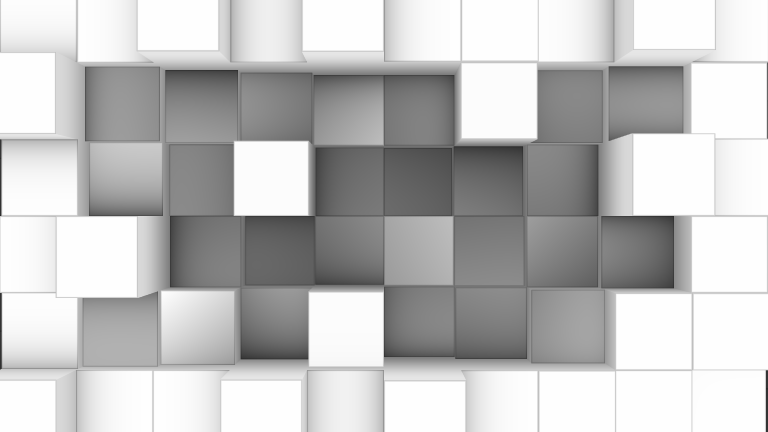
A Shadertoy shader for this background:

```glsl
// White and grey cubes at uneven heights around a sunken centre, seen from straight above.

float hash(vec2 p) {
    vec3 q = fract(vec3(p.xyx) * 0.1031);
    q += dot(q, q.yzx + 33.33);
    return fract((q.x + q.y) * q.z);
}

// Height (as perspective scale) and face tone of one block
vec2 block(vec2 cell) {
    int col = int(cell.x) + 5, row = 2 - int(cell.y);
    if (col < 0 || col > 9 || row < 0 || row > 5) return vec2(0.8, 0.2);
    float rnd = hash(cell + 17.0);
    int diagonal = col + row;
    bool even = diagonal % 2 == 0;

    // Bright frame, with a few blocks reaching into the recess
    bool border = col == 0 || col == 9 || row == 0 || row == 5;
    bool rim = (col == 1 || col == 8) && even && diagonal > 3;
    if (border || rim) {
        bool tall = col == 0 ? row % 4 == 1
                             : col < 9 && even && diagonal % 6 != 0;
        return vec2(tall ? 1.135 + 0.025 * rnd : 1.06 + 0.015 * rnd, 1.0);
    }

    // Bowl-shaped recess, with raised blocks along slanted lines
    vec2 away = abs(cell + 0.5);
    float height = 0.925 + dot(away, vec2(0.022, 0.025)) + 0.016 * (rnd - 0.5);
    float tone = 0.36 + dot(away, vec2(0.05, 0.075)) + 0.14 * (rnd - 0.5);
    int slant = (col + 3 * row) % 7;
    if (slant == 2 && away.x < 2.0) return vec2(height + 0.07, 0.99);
    if (slant == 0) return vec2(height + 0.012, tone + 0.2);
    return vec2(height, tone);
}

// Soft shadow cast on a face by one neighbour, at distance d from it
float occlusion(vec2 neighbour, float height, float d) {
    float rise = block(neighbour).x - height;
    return 1.0 - 0.48 * smoothstep(0.0, 0.13, rise) * exp(-4.5 * d);
}

float faceShade(vec2 cell, vec2 uv, vec2 info) {
    float shade = info.y;
    // Uneven light over the grey faces
    vec2 tilt = vec2(hash(cell + 41.0), hash(cell + 73.0)) - 0.5;
    if (shade < 0.95) shade *= 1.0 + 0.5 * dot(uv - 0.5, tilt);
    shade *= occlusion(cell - vec2(1, 0), info.x, uv.x);
    shade *= occlusion(cell + vec2(1, 0), info.x, 1.0 - uv.x);
    shade *= occlusion(cell - vec2(0, 1), info.x, uv.y);
    shade *= occlusion(cell + vec2(0, 1), info.x, 1.0 - uv.y);
    // Thin dark seam around the face
    vec2 edge = min(uv, 1.0 - uv);
    return shade * mix(0.74, 1.0, smoothstep(0.0, 0.02, min(edge.x, edge.y)));
}

float wallShade(float depth, bool sideways) {
    float shade = mix(0.38, 0.9, smoothstep(0.92, 1.13, depth));
    return sideways ? shade * 0.94 : shade;
}

// Follow the view ray outward and down through the grid of blocks
float render(vec2 p) {
    float depth = 1.2;
    vec2 cell = floor(p / depth);
    vec2 outward = step(0.0, p);
    bool sideways = false;
    for (int i = 0; i < 8; i++) {
        vec2 info = block(cell);
        if (i > 0 && info.x >= depth) return wallShade(depth, sideways);
        vec2 leave = p / (cell + outward);
        float exitDepth = max(leave.x, leave.y);
        if (info.x >= exitDepth) return faceShade(cell, p / info.x - cell, info);
        sideways = leave.x > leave.y;
        cell += (sideways ? vec2(1, 0) : vec2(0, 1)) * (2.0 * outward - 1.0);
        depth = exitDepth;
    }
    return 0.2;
}

void mainImage(out vec4 fragColor, in vec2 fragCoord) {
    // Average 3 x 3 samples for smooth edges
    float sum = 0.0;
    for (int k = 0; k < 9; k++) {
        vec2 jitter = (vec2(k % 3, k / 3) - 1.0) / 3.0;
        vec2 p = (fragCoord + jitter - 0.5 * iResolution.xy) / iResolution.y * 6.0;
        sum += min(render(p), 0.995);
    }
    fragColor = vec4(vec3(sum / 9.0), 1.0);
}
```
